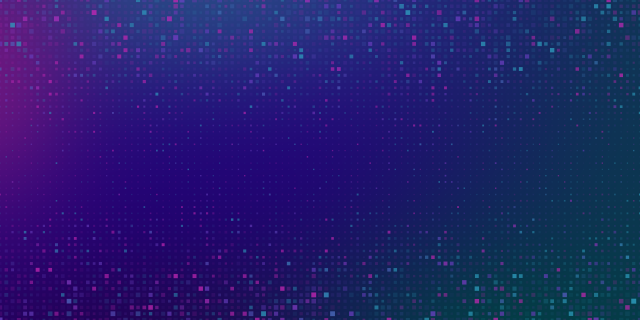
Give the GLSL for this background, as a Shadertoy shader.

```glsl
const float ROWS = 51.0;          // grid cells per canvas height
const float MIN_HALF = 0.09;      // half width of a square, in cells
const float MAX_HALF = 0.38;
const float FAINT = 0.17;         // opacity of common squares
const float BRIGHT = 0.58;        // extra opacity of rare squares
const float RARITY = 7.0;         // higher means fewer bright squares
const float CLUMP_SCALE = 0.13;   // noise frequency per cell

const vec3 INDIGO  = vec3(0.135, 0.0, 0.465);
const vec3 SLATE   = vec3(0.05, 0.21, 0.32);
const vec3 SKY     = vec3(0.16, 0.31, 0.53);
const vec3 MAGENTA = vec3(0.45, 0.09, 0.50);
const vec3 PLUM    = vec3(0.13, 0.0, 0.31);
const vec3 TEAL    = vec3(0.01, 0.24, 0.27);

const vec3 DOT_PINK   = vec3(0.76, 0.15, 0.70);
const vec3 DOT_VIOLET = vec3(0.40, 0.24, 0.74);
const vec3 DOT_CYAN   = vec3(0.18, 0.62, 0.75);

float hash(vec2 p) {
    vec3 q = fract(vec3(p.xyx) * 0.1031);
    q += dot(q, q.yzx + 33.33);
    return fract((q.x + q.y) * q.z);
}

float cornerSlope(vec2 corner, vec2 offset) {
    float angle = 6.2832 * hash(corner);
    return dot(vec2(cos(angle), sin(angle)), offset);
}

float gradientNoise(vec2 p) {
    vec2 i = floor(p), f = fract(p);
    vec2 u = f * f * f * (f * (f * 6.0 - 15.0) + 10.0);
    vec2 e = vec2(1.0, 0.0);
    float low = mix(cornerSlope(i, f), cornerSlope(i + e, f - e), u.x);
    float high = mix(cornerSlope(i + e.yx, f - e.yx),
                     cornerSlope(i + e.xx, f - e.xx), u.x);
    return mix(low, high, u.y);
}

// Soft elliptical falloff, 1 at the centre
float glow(vec2 p, vec2 centre, vec2 radius) {
    vec2 d = (p - centre) / radius;
    return exp(-dot(d, d));
}

vec3 backdrop(vec2 p) {
    float side = smoothstep(0.85, 2.1, p.x - 0.2 * (p.y - 0.5));
    vec3 color = mix(INDIGO, SLATE, side);
    color = mix(color, PLUM, 0.9 * glow(p, vec2(0.5, -0.1), vec2(0.9, 0.32)));
    color = mix(color, SKY, 0.9 * glow(p, vec2(0.6, 1.08), vec2(0.85, 0.38)));
    color = mix(color, MAGENTA, 0.9 * glow(p, vec2(-0.06, 0.78), vec2(0.3, 0.44)));
    return mix(color, TEAL, glow(p, vec2(1.65, -0.08), vec2(0.75, 0.37)));
}

// Area of the pixel footprint covered by a square
float squareCoverage(vec2 p, float halfSize, float pixel) {
    vec2 span = min(p + 0.5 * pixel, halfSize) - max(p - 0.5 * pixel, -halfSize);
    span = clamp(span / pixel, 0.0, 1.0);
    return span.x * span.y;
}

vec3 dotColor(float pick) {
    vec3 color = mix(DOT_PINK, DOT_VIOLET, smoothstep(0.2, 0.45, pick));
    return mix(color, DOT_CYAN, smoothstep(0.55, 0.85, pick));
}

void mainImage(out vec4 fragColor, in vec2 fragCoord) {
    vec2 p = fragCoord / iResolution.y;
    vec3 color = backdrop(p);

    // Cells are centred on whole grid numbers
    vec2 grid = p * ROWS;
    vec2 cell = floor(grid + 0.5);
    float pixel = ROWS / iResolution.y;

    // Squares grow and brighten toward the top and bottom edges
    float edge = smoothstep(0.0, 0.5, abs(cell.y / ROWS - 0.48));
    float clump = gradientNoise(cell * CLUMP_SCALE);
    float presence = clamp(edge + 0.25 * clump, 0.0, 1.0);

    float sizePick = hash(cell + 17.0);
    float lightPick = hash(cell + 71.0);
    float huePick = hash(cell + 139.0);

    // Bright squares also tend to be large
    float spark = pow(lightPick, RARITY);
    float growth = presence * mix(0.35, 1.0, max(sizePick, spark)) + 0.08 * spark;
    float halfSize = mix(MIN_HALF, MAX_HALF, growth);
    float opacity = FAINT * mix(0.3, 1.5, lightPick)
                  + BRIGHT * spark * mix(0.6, 1.0, presence);

    // Warm hues favour the left, cool hues the right
    float hue = huePick + 0.1 * (p.x - 1.0);
    float cover = squareCoverage(grid - cell, halfSize, pixel);
    color = mix(color, dotColor(hue), cover * opacity);

    fragColor = vec4(color, 1.0);
}
```
